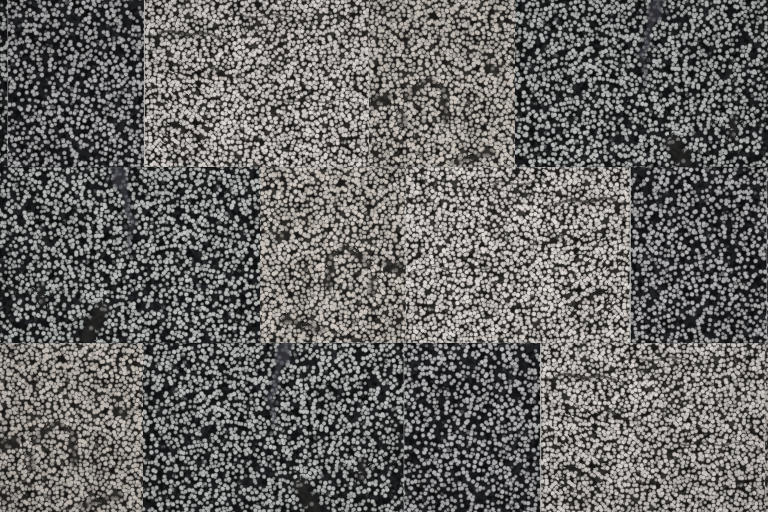
Reproduce this texture procedurally as a Shadertoy shader.

```glsl
// Three courses of speckled stone slabs: four slab kinds repeat along each course,
// and the middle course runs mirrored. Chips are overlapping cellular discs, thinned
// by slab kind, layered-sine clouds and stains; veins, cracks and joints go on top.

#define CHIPS 212.0        // chip cells across the canvas
#define CHIP_RADIUS 0.53   // mean chip radius, in cells
#define SOFTNESS 0.27      // least half width of a chip edge, in cells
#define JOINT 0.0008       // half width of a joint, in canvas widths
#define CLOUDINESS 0.08    // drift of chip density
#define UPPER_JOINT 0.2175 // depth of the first course, in canvas widths
#define LOWER_JOINT 0.4466
#define JOINT_COLOR vec3(0.74, 0.74, 0.73)
#define VEIN_COLOR vec3(0.23, 0.23, 0.26)
#define STAIN_COLOR vec3(0.17, 0.165, 0.155)

const vec3 COURSE_START = vec3(0.670, 0.3385, 0.186);
const vec4 SLAB_START = vec4(0.0, 0.340, 0.518, 0.810);
const vec4 JOINT_STRENGTH = vec4(0.0, 0.4, 0.8, 0.25);
const vec4 DENSITY = vec4(0.59, 0.52, 0.86, 0.84);

vec3 hash3(vec2 p) {
    vec3 q = fract(p.xyx * vec3(0.1031, 0.1030, 0.0973));
    q += dot(q, q.yxz + 33.33);
    return fract((q.xxy + q.yzz) * q.zyx);
}

// Layered sines, roughly -1 to 1.
float clouds(vec2 p) {
    float sum = 0.0, amp = 0.5;
    for (int i = 0; i < 4; i++) {
        sum += amp * sin(p.x + 1.7 * sin(p.y)) * cos(p.y + 1.3 * sin(p.x));
        p = mat2(1.5, 1.2, -1.2, 1.5) * p + 2.3;
        amp *= 0.6;
    }
    return sum;
}

// Distance to a capsule from a to b with radius r.
float stroke(vec2 p, vec2 a, vec2 b, float r) {
    vec2 ap = p - a, ab = b - a;
    return length(ap - ab * clamp(dot(ap, ab) / dot(ab, ab), 0.0, 1.0)) - r;
}

float filled(float d, float blur) { return 1.0 - smoothstep(-blur, blur, d); }

// x: cover by the union of soft discs, y: blended tone of the chips nearby.
vec2 chipField(vec2 p, float density, float blur) {
    vec2 cell = floor(p);
    float bare = 1.0, tone = 0.0, weight = 0.0;
    for (int y = -1; y <= 1; y++)
    for (int x = -1; x <= 1; x++) {
        vec2 c = cell + vec2(x, y);
        vec3 h = hash3(c + 300.0);
        float shade = fract(h.z * 17.0);
        float d = length(c + h.xy - p);
        float present = smoothstep(-0.05, 0.05, density - h.z);
        float disc = present * filled(d - CHIP_RADIUS - 0.2 * (shade - 0.5), blur);
        bare = min(bare, 1.0 - disc);
        float w = exp(-8.0 * d * d);
        tone += w * shade;
        weight += w;
    }
    return vec2(1.0 - bare, tone / weight);
}

// Dark patches on the fourth slab and the foot of the first.
float stains(vec2 p) {
    float d = stroke(p, vec2(0.908, 0.125), vec2(0.910, 0.157), 0.004);
    d = min(d, stroke(p, vec2(0.912, 0.121), vec2(0.890, 0.104), 0.003));
    d = min(d, stroke(p, vec2(0.886, 0.104), vec2(0.862, 0.125), 0.004));
    d = min(d, stroke(p, vec2(0.853, 0.148), vec2(0.855, 0.162), 0.004));
    d = min(d, stroke(p, vec2(0.818, 0.132), vec2(0.833, 0.130), 0.007));
    d = min(d, stroke(p, vec2(0.967, 0.089), vec2(0.975, 0.091), 0.005));
    d = min(d, stroke(p, vec2(0.919, 0.211), vec2(0.970, 0.198), 0.004));
    d = min(d, stroke(p, vec2(0.205, 0.185), vec2(0.225, 0.220), 0.010));
    return min(d, stroke(p, vec2(0.287, 0.155), vec2(0.284, 0.178), 0.005));
}

void mainImage(out vec4 fragColor, in vec2 fragCoord) {
    vec2 uv = fragCoord / iResolution.xy;
    float px = 1.0 / iResolution.x;
    vec2 canvas = vec2(uv.x, (1.0 - uv.y) / 1.5);

    // Course and slab coordinates
    int course = int(step(UPPER_JOINT, canvas.y) + step(LOWER_JOINT, canvas.y));
    float top = course == 0 ? 0.0 : course == 1 ? UPPER_JOINT : LOWER_JOINT;
    float facing = course == 1 ? -1.0 : 1.0;
    vec2 p = vec2(fract(facing * (canvas.x - COURSE_START[course])), canvas.y - top);
    int slab = int(dot(step(SLAB_START, vec4(p.x)), vec4(1.0))) - 1;
    bool pale = slab > 1;

    // Chip density: clouds, slanting streaks, shaded end and stains
    float cloud = clouds(p * 28.0 + float(slab) * 5.0);
    float rough = clouds(p * 170.0);
    float density = DENSITY[slab] + CLOUDINESS * cloud + 0.06 * rough;
    float streak = sin(dot(p, vec2(-230.0, 460.0)) + 3.0 * cloud + rough);
    vec2 fromStreaks = p - vec2(0.57, 0.14);
    if (slab == 2) density -= exp(-220.0 * dot(fromStreaks, fromStreaks)) * (0.02 + 0.2 * streak);
    if (slab == 0) density -= 0.12 * smoothstep(0.27, 0.33, p.x);
    float stain = filled(stains(p) + 0.005 * rough, 0.005);
    density -= 0.5 * stain;

    // Chips over the ground
    float blur = max(SOFTNESS, 0.6 * CHIPS * px);
    vec2 chip = chipField(p * CHIPS + float(slab) * 37.0, density, blur);
    vec3 ground = pale ? vec3(0.15, 0.145, 0.135) : vec3(0.09, 0.093, 0.10);
    vec3 stone = slab == 0 ? vec3(0.64, 0.655, 0.645) : slab == 1 ? vec3(0.63, 0.63, 0.635)
               : slab == 2 ? vec3(0.745, 0.725, 0.71) : vec3(0.70, 0.675, 0.65);
    vec3 color = mix(ground * (0.5 + chip.y), stone * (0.86 + 0.28 * chip.y), chip.x);
    color *= 1.0 + 0.06 * cloud;
    color = mix(color, STAIN_COLOR, 0.55 * stain);

    // Slate vein on the first slab, hairline cracks on the third
    vec2 wavy = p + 0.002 * vec2(sin(p.y * 190.0), sin(p.x * 140.0)) + 0.0015 * rough;
    float vein = stroke(wavy, vec2(0.186, 0.006), vec2(0.180, 0.022), 0.009);
    vein = min(vein, stroke(wavy, vec2(0.180, 0.022), vec2(0.166, 0.070), 0.004));
    vein = min(vein, stroke(wavy, vec2(0.166, 0.070), vec2(0.172, 0.105), 0.002));
    color = mix(color, VEIN_COLOR, 0.75 * filled(vein, 0.004));
    float crack = stroke(wavy, vec2(0.69, 0.131), vec2(0.80, 0.132), 0.0008);
    crack = min(crack, stroke(wavy, vec2(0.54, 0.042), vec2(0.615, 0.046), 0.0018));
    crack = min(crack, stroke(wavy, vec2(0.615, 0.022), vec2(0.707, 0.020), 0.0010));
    color = mix(color, STAIN_COLOR, 0.7 * filled(crack, 0.0016));

    // Joints
    vec4 seam = 1.0 - smoothstep(JOINT - px * 0.5, JOINT + px * 0.5, abs(p.x - SLAB_START));
    float upright = dot(seam, JOINT_STRENGTH);
    float bed = min(abs(canvas.y - UPPER_JOINT), abs(canvas.y - LOWER_JOINT));
    color = mix(color, JOINT_COLOR, upright);
    color = mix(color, pale ? JOINT_COLOR * 0.8 : ground, 0.35 * filled(bed - JOINT, px * 0.5));

    // Slight fall-off toward the corners
    vec2 off = uv - 0.5;
    fragColor = vec4(color * (1.04 - 0.25 * dot(off, off)), 1.0);
}
```
